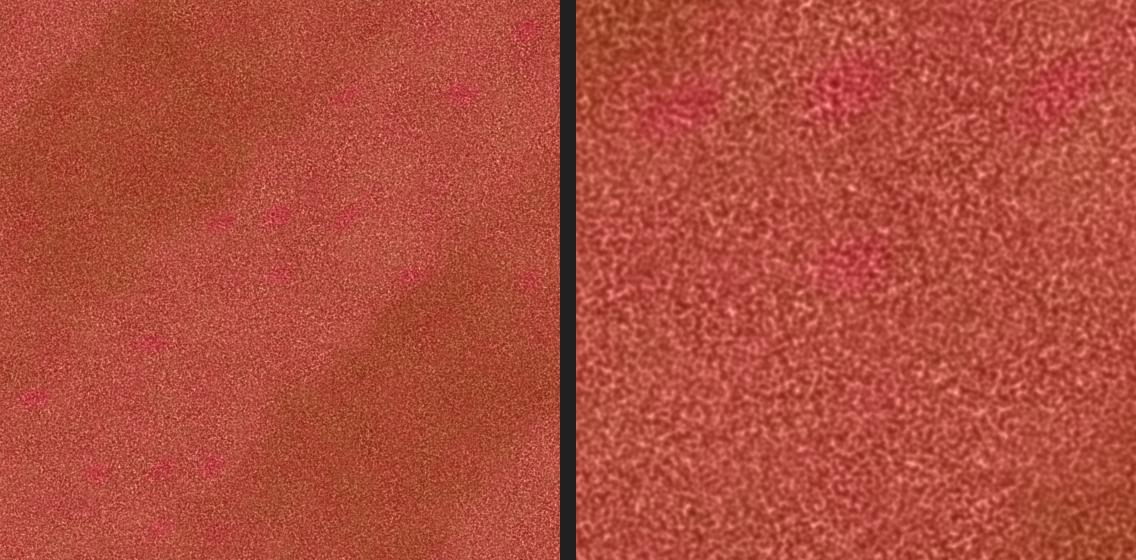
Left: the whole. Right: its middle third, enlarged.
Reproduce this texture procedurally as a WebGL 2 fragment shader.

```glsl
#version 300 es
precision highp float;
precision highp int;
// Grainy terracotta surface: broad diagonal bands, light and rosy against
// brownish lozenges, with a few faint crimson stains. Crisp speckle is layered
// gradient noise; stains are jittered soft ellipses in a hashed grid.

uniform vec2 u_resolution;
out vec4 fragColor;

const float TAU = 6.28319;
const vec3 ROSY = vec3(0.713, 0.313, 0.261);
const vec3 BROWN = vec3(0.653, 0.284, 0.196);
const vec3 CRIMSON_SHIFT = vec3(0.024, -0.050, 0.006);
const vec3 REDNESS = vec3(0.014, -0.030, 0.004);
const vec3 GRAIN_TINT = vec3(1.0, 0.95, 1.0);

// Two random values in 0..1 for a lattice cell
vec2 hash2(vec2 cell, float seed) {
    uvec2 v = uvec2(ivec2(cell) + ivec2(4096 + int(seed) * 977, 4096));
    v = v * 1664525u + 1013904223u;
    v.x += v.y * 1664525u;
    v.y += v.x * 1664525u;
    v ^= v >> 16u;
    v.x += v.y * 1664525u;
    v.y += v.x * 1664525u;
    v ^= v >> 16u;
    return vec2(v & 65535u) / 65535.0;
}

mat2 rotation(float angle) {
    float c = cos(angle), s = sin(angle);
    return mat2(c, s, -s, c);
}

float cornerSlope(vec2 cell, vec2 offset, float seed) {
    float angle = TAU * hash2(cell, seed).x;
    return dot(vec2(cos(angle), sin(angle)), offset);
}

float gradientNoise(vec2 p, float seed) {
    vec2 i = floor(p), f = fract(p);
    vec2 w = f * f * f * (f * (f * 6.0 - 15.0) + 10.0);
    vec2 e = vec2(1.0, 0.0);
    float low = mix(cornerSlope(i, f, seed), cornerSlope(i + e, f - e, seed), w.x);
    float high = mix(cornerSlope(i + e.yx, f - e.yx, seed),
                     cornerSlope(i + 1.0, f - 1.0, seed), w.x);
    return mix(low, high, w.y);
}

float clouds(vec2 p, float seed) {
    float sum = 0.0, gain = 1.0;
    for (int k = 0; k < 3; k++) {
        sum += gain * gradientNoise(p, seed + float(k));
        p = rotation(0.6) * p * 2.1;
        gain *= 0.55;
    }
    return sum;
}

// 1 in the brown lozenges, 0 in the rosy diagonal bands
float lozenges(vec2 uv) {
    vec2 wobble = 0.07 * vec2(clouds(uv * 5.0, 1.0), clouds(uv * 5.0, 5.0));
    vec2 p = uv + wobble;
    float across = abs(fract(p.x - p.y) - 0.5);
    float along = abs(p.x + p.y - 1.0);
    float band = 1.0 - smoothstep(0.20, 0.30, across);
    return band * mix(1.0, 0.45, smoothstep(0.22, 0.48, along));
}

// Soft ellipses in some cells of a square grid
float stains(vec2 uv, float cells, float chance) {
    vec2 p = uv * cells;
    vec2 cell = floor(p);
    vec2 jitter = hash2(cell, 11.0);
    vec2 pick = hash2(cell, 12.0);
    vec2 q = rotation(-0.9 * pick.y) * (fract(p) - mix(vec2(0.4), vec2(0.6), jitter));
    q.y *= 1.6;
    float ragged = 0.10 * gradientNoise(p * 4.0, 13.0);
    float shape = 1.0 - smoothstep(0.10, 0.37, length(q) + ragged);
    return shape * step(pick.x, chance);
}

// Crisp speckle with slightly longer light tail
float speckle(vec2 uv) {
    float fine = gradientNoise(rotation(0.35) * uv * 290.0, 21.0);
    float medium = gradientNoise(rotation(1.1) * uv * 205.0, 22.0);
    float coarse = gradientNoise(uv * vec2(95.0, 80.0), 23.0);
    float n = fine + medium + 0.4 * coarse;
    return n + 0.3 * (n * n - 0.13);
}

void main() {
    vec2 uv = gl_FragCoord.xy / u_resolution;
    float brown = lozenges(uv);

    // Base bands with mottling in lightness and in redness
    vec3 color = mix(ROSY, BROWN, brown);
    color += vec3(0.030, 0.028, 0.026) * clouds(uv * 8.0, 31.0);
    color += REDNESS * clouds(uv * 15.0, 35.0);

    // Crimson stains, weak inside the lozenges
    color += CRIMSON_SHIFT * stains(uv, 9.0, 0.28) * (1.0 - 0.8 * brown);

    // Grain, patchy and stronger on the rosy bands
    float patchy = 1.0 + 0.45 * gradientNoise(uv * 22.0, 41.0);
    color += GRAIN_TINT * speckle(uv) * patchy * mix(0.202, 0.165, brown);

    fragColor = vec4(clamp(color, 0.0, 1.0), 1.0);
}
```
